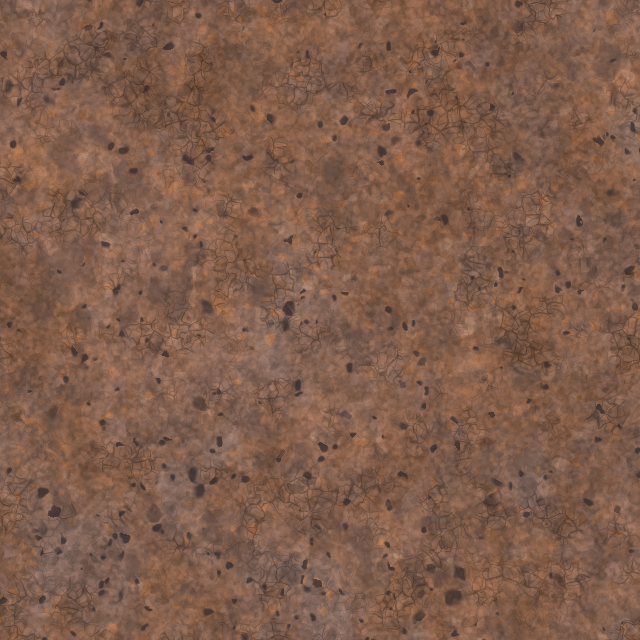
Reproduce this texture procedurally as a WebGL 2 fragment shader.

```glsl
#version 300 es
precision highp float;

uniform vec2 u_resolution;
out vec4 fragColor;

vec4 hash4(vec2 cell, float seed) {
  vec4 q = fract(vec4(cell.xyxy + seed * 17.3) * vec4(0.1031, 0.1030, 0.0973, 0.1099));
  q += dot(q, q.wzxy + 33.33);
  return fract((q.xxyz + q.yzzw) * q.zywx);
}

// Nearest distance, gap to the second nearest, two random values of the cell
vec4 cells(vec2 p, float seed) {
  vec2 base = floor(p);
  float nearest = 9.0, second = 9.0;
  vec2 id = vec2(0.0);
  for (int y = -1; y <= 1; y++) {
    for (int x = -1; x <= 1; x++) {
      vec2 cell = base + vec2(x, y);
      vec4 rnd = hash4(cell, seed);
      float d = length(cell + rnd.xy - p);
      if (d < nearest) {
        second = nearest;
        nearest = d;
        id = rnd.zw;
      } else {
        second = min(second, d);
      }
    }
  }
  return vec4(nearest, second - nearest, id);
}

// Smoothly blended cell values, from -0.5 to 0.5
float softCells(vec2 p, float seed) {
  vec2 base = floor(p);
  float sum = 0.0, total = 0.04;
  for (int y = -1; y <= 1; y++) {
    for (int x = -1; x <= 1; x++) {
      vec2 cell = base + vec2(x, y);
      vec4 rnd = hash4(cell, seed);
      vec2 d = cell + rnd.xy - p;
      float w = max(0.0, 1.0 - dot(d, d));
      w *= w * w;
      sum += w * (rnd.z - 0.5);
      total += w;
    }
  }
  return sum / total;
}

vec2 warp(vec2 p, float scale, float amount, float seed) {
  return p + amount * vec2(softCells(p * scale, seed), softCells(p * scale, seed + 1.0));
}

// Thin broken seams between grains
float cracks(vec2 p, float width, float presence, float seed) {
  float gap = cells(p, seed).y;
  return (1.0 - smoothstep(0.0, width, gap)) * presence;
}

// Scattered blobs; density is the share of cells that hold one
float blobs(vec2 p, float density, float size, float seed) {
  vec4 c = cells(p, seed);
  float radius = size * (0.5 + c.w);
  float present = smoothstep(0.98, 1.02, c.z + density);
  return present * (1.0 - smoothstep(radius - 0.14, radius + 0.14, c.x));
}

void main() {
  vec2 uv = gl_FragCoord.xy / min(u_resolution.x, u_resolution.y);
  vec2 p = warp(uv, 70.0, 0.012, 1.0);

  float broad = softCells(uv * 4.5, 3.0);
  float patches = softCells(uv * vec2(20.0, 14.0), 4.0);
  float clumps = softCells(p * 42.0, 5.0);
  float grit = softCells(uv * 85.0, 6.0);
  float dust = softCells(uv * 170.0, 7.0);
  vec4 grain = cells(p * 62.0, 8.0);

  // Soil colour, from greyish mauve to rust
  vec3 mauve = vec3(0.535, 0.405, 0.348);
  vec3 rust = vec3(0.54, 0.375, 0.278);
  float warmth = 0.5 + 0.7 * softCells(uv * 9.0, 9.0) + 0.8 * clumps + 0.5 * (grain.w - 0.5);
  vec3 color = mix(mauve, rust, clamp(warmth, 0.0, 1.0));

  // Light and dark mottling
  float tone = 0.14 * broad + 0.17 * patches + 0.12 * clumps
             + 0.18 * grit + 0.22 * dust + 0.12 * (grain.z - 0.5);
  color *= 1.0 + tone;

  // Bluish grey stains
  float stain = smoothstep(0.16, 0.42, softCells(uv * 5.0, 10.0) + 0.35 * patches);
  color = mix(color, vec3(0.46, 0.385, 0.365) * (1.0 + tone), 0.6 * stain);

  // Orange and pale grains
  float orange = blobs(p * 58.0, 0.09 + 0.1 * patches, 0.38, 11.0);
  float pale = blobs(p * 46.0, 0.05, 0.36, 12.0);
  color = mix(color, vec3(0.64, 0.42, 0.27) * (1.0 + tone), 0.6 * orange);
  color = mix(color, vec3(0.65, 0.50, 0.41) * (1.0 + tone), 0.55 * pale);

  // Seams between coarse and fine grains
  float broken = smoothstep(-0.1, 0.3, softCells(uv * 24.0, 13.0));
  float seams = cracks(p * 42.0, 0.16, broken, 14.0);
  seams = max(seams, cracks(p * 74.0, 0.24, 0.25 + 0.35 * broken, 15.0));
  color *= 1.0 - 0.27 * seams;

  // Dark smudges and pits
  float smudge = smoothstep(0.2, 0.45, softCells(p * vec2(34.0, 25.0), 16.0) + 0.35 * broad);
  color = mix(color, vec3(0.33, 0.26, 0.24), 0.38 * smudge);
  float density = 0.06 + 0.1 * stain + 0.08 * softCells(uv * 7.0, 17.0);
  float pits = blobs(p * 66.0, density, 0.3, 18.0);
  pits = max(pits, blobs(p * 32.0, 0.02 + 0.05 * stain, 0.25, 19.0));
  color = mix(color, vec3(0.20, 0.17, 0.175), 0.75 * pits);

  fragColor = vec4(clamp(color, 0.0, 1.0), 1.0);
}
```
